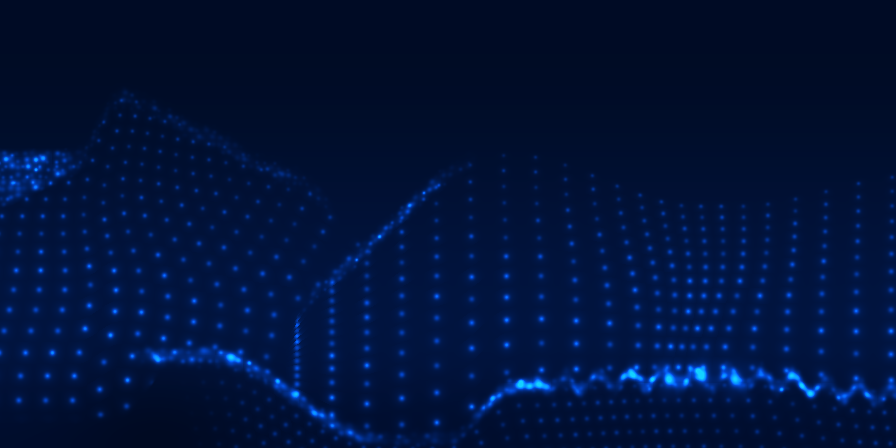
Give the GLSL for this background, as a Shadertoy shader.

```glsl
// Rolling sheets of glowing blue dots on a deep navy gradient.
// Smooth crest curves bound each sheet; warped lattices hold its dots, with the
// warp's Jacobian keeping them round. Cellular sparks light up the crests.

const vec3 NAVY_TOP = vec3(0.0, 0.045, 0.145);
const vec3 NAVY_MID = vec3(0.004, 0.078, 0.245);
const vec3 NAVY_LOW = vec3(0.0, 0.050, 0.175);
const vec3 DOT_BLUE = vec3(0.015, 0.30, 0.85);
const vec3 HOT_CYAN = vec3(0.06, 0.42, 0.12);

vec2 hash2(vec2 c) {
    vec3 h = fract(vec3(c.xyx) * vec3(0.1031, 0.1030, 0.0973));
    h += dot(h, h.yzx + 33.33);
    return fract((h.xx + h.yz) * h.zy);
}

float band(float x, float a, float b, float soft) {
    return smoothstep(a - soft, a + soft, x) * (1.0 - smoothstep(b - soft, b + soft, x));
}

// Crest heights along x
float leftCrest(float x) {
    return 0.65 + 0.13 * smoothstep(0.17, 0.27, x) - 0.07 * smoothstep(0.27, 0.45, x)
        - 0.10 * smoothstep(0.40, 0.66, x) - 0.20 * smoothstep(0.62, 0.90, x);
}

float rightCrest(float x) {
    return 0.36 * smoothstep(0.58, 1.13, x) + 0.30 * smoothstep(0.45, 0.72, x)
        - 0.115 * smoothstep(1.15, 1.55, x) + 0.07 * smoothstep(1.65, 2.05, x);
}

float frontCrest(float x) {
    return 0.205 - 0.185 * smoothstep(0.48, 0.84, x) + 0.12 * smoothstep(1.0, 1.15, x)
        + 0.015 * smoothstep(1.15, 1.5, x) - 0.035 * smoothstep(1.64, 2.0, x);
}

// Lattice coordinates of the sheets
vec2 leftGrid(vec2 p) {
    float fan = mix(0.060, 0.034, smoothstep(0.25, 0.75, p.y));
    float bend = 0.018 * sin(p.y * 14.0);
    float y = p.y - 0.35 * (leftCrest(p.x) - 0.6);
    return vec2((p.x - 0.27 + bend) / fan, 16.0 * y + 10.0 * y * y);
}

vec2 rightGrid(vec2 p) {
    float low = frontCrest(p.x);
    float s = (p.y - low) / max(rightCrest(p.x) - low, 0.12);
    float fold = p.x - 1.53 - 0.025 * sin((p.y - 0.25) * 12.0);
    float width = mix(0.07, 0.20, smoothstep(0.2, 0.6, p.y));
    return vec2(p.x / 0.078 + 2.0 * tanh(fold / width), 7.5 * s + 4.2 * s * s);
}

vec2 frontGrid(vec2 p) {
    float y = p.y - 0.8 * frontCrest(p.x);
    return vec2(p.x * 27.0 + 0.8 * sin(p.x * 9.0) + y * 6.0, y * 29.0);
}

float glow(float d, float r) {
    float k = d * d / (r * r);
    return exp(-k) + 0.14 * exp(-k / 8.0);
}

// Round dot in a warped cell; qx and qy are the lattice one step along x and y
float latticeDot(vec2 q, vec2 qx, vec2 qy, float stepSize, float r) {
    mat2 jacobian = mat2((qx - q) / stepSize, (qy - q) / stepSize);
    float d = length(inverse(jacobian) * (fract(q) - 0.5));
    return glow(d, r) * (0.6 + 0.6 * hash2(floor(q)).x);
}

// Jittered sparks of varied size and brightness
float sparks(vec2 p, float scale, float r) {
    vec2 q = p * scale, cell = floor(q);
    float sum = 0.0;
    for (int j = -1; j <= 1; j++)
    for (int i = -1; i <= 1; i++) {
        vec2 id = cell + vec2(i, j), h = hash2(id);
        float d = length(q - id - 0.15 - 0.7 * h) / scale;
        sum += glow(d, r * (0.6 + 0.6 * h.y)) * mix(0.2, 1.3, h.x * h.x);
    }
    return sum;
}

void mainImage(out vec4 fragColor, in vec2 fragCoord) {
    vec2 p = fragCoord / iResolution.y;
    p.x *= 2.0 * iResolution.y / iResolution.x;
    float x = p.x, y = p.y, e = 0.002;
    vec2 ex = vec2(e, 0.0), ey = vec2(0.0, e);
    float crestL = leftCrest(x), crestR = rightCrest(x), crestF = frontCrest(x);
    float footL = crestF - 0.14 * (1.0 - smoothstep(0.26, 0.40, x));

    // Backdrop, with a shadow under the left sheet
    vec3 col = mix(NAVY_LOW, NAVY_MID, smoothstep(0.0, 0.25, y));
    col = mix(col, NAVY_TOP, smoothstep(0.28, 0.9, y));
    col *= 1.0 - 0.25 * exp(-dot(p - vec2(0.35, 0.03), p - vec2(0.35, 0.03)) * 25.0);

    // Dot sheets, smaller and dimmer towards the far crest
    float far = smoothstep(0.25, 0.68, y);
    float r = mix(0.0062, 0.0038, far);
    float maskL = band(y, max(footL, crestR), crestL, 0.012);
    float maskR = band(y, crestF, crestR, 0.010) * smoothstep(0.55, 0.68, x);
    float maskF = (1.0 - smoothstep(crestF - 0.025, crestF, y)) * smoothstep(0.38, 0.65, x);
    float light = maskL * mix(0.85, 0.40, far) * mix(1.0, 0.65, smoothstep(0.25, 0.7, x))
        * latticeDot(leftGrid(p), leftGrid(p + ex), leftGrid(p + ey), e, r);
    light += maskR * mix(0.75, 0.30, far)
        * latticeDot(rightGrid(p), rightGrid(p + ex), rightGrid(p + ey), e, r);
    light += 0.32 * maskF
        * latticeDot(frontGrid(p), frontGrid(p + ex), frontGrid(p + ey), e, 0.0050);

    // Sparks on the crests and in the far left cluster
    float ripple = 0.014 * sin(x * 86.0) * smoothstep(1.15, 1.3, x);
    float ridge = exp(-pow((y - crestF - ripple) / 0.014, 2.0)) * smoothstep(0.29, 0.37, x);
    ridge *= 1.0 - 0.75 * band(x, 0.80, 1.08, 0.04);
    float slope = exp(-pow((y - crestR) / 0.014, 2.0)) * band(x, 0.72, 1.0, 0.07);
    float back = exp(-pow((y - crestL) / 0.016, 2.0)) * band(x, 0.18, 0.72, 0.04);
    float cluster = band(y, 0.54 + 0.45 * x, 0.66, 0.012) * (1.0 - smoothstep(0.12, 0.20, x));
    light += sparks(p, 48.0, 0.0085) * 1.35 * ridge;
    light += sparks(p, 60.0, 0.0060) * (0.85 * slope + 0.28 * back + 0.85 * cluster);

    // Brightest beads around the fold
    for (int i = 0; i < 3; i++) {
        float k = float(i);
        vec2 bead = vec2(1.493 + 0.074 * k, 0.153 + 0.010 * mod(k, 2.0));
        light += 1.3 * glow(length((p - bead) * vec2(1.0, 0.75)), 0.010);
    }

    col += DOT_BLUE * min(light, 1.1) + HOT_CYAN * clamp(light - 0.7, 0.0, 1.0);
    fragColor = vec4(clamp(col, 0.0, 1.0), 1.0);
}
```
